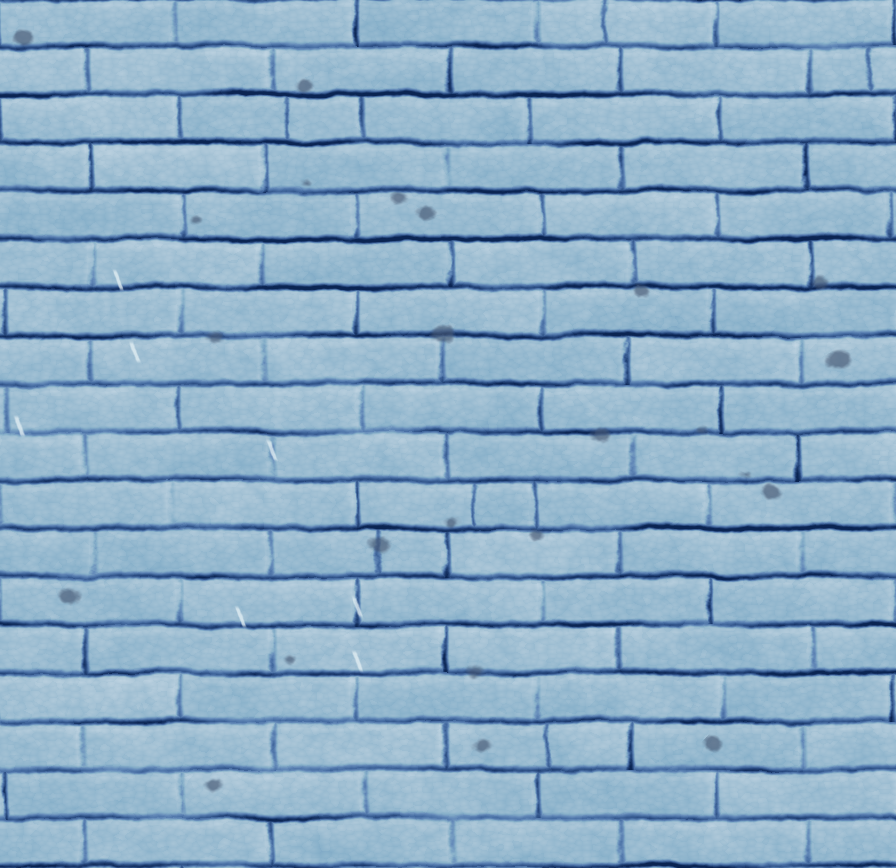
Reproduce this texture procedurally as a Shadertoy shader.

```glsl
const float COLUMNS = 5.0;
const float ROWS = 18.0;
const float BRICK_LENGTH = 3.73;    // in row heights
const float BED_ABOVE = 0.135;      // soft shadow on the brick underside
const float BED_BELOW = 0.075;      // sharper upper edge of the next brick
const float HEAD_WIDTH = 0.075;
const float BED_WANDER = 0.045;
const float HEAD_JITTER = 0.045;    // in brick lengths
const float SPLIT_CHANCE = 0.07;
const float FLECK_CHANCE = 0.085;
const float SCRATCH_CHANCE = 0.022;

const vec3 CHALK = vec3(0.78, 0.85, 0.90);
const vec3 PALE = vec3(0.66, 0.77, 0.84);
const vec3 SOFT = vec3(0.53, 0.69, 0.79);
const vec3 MID = vec3(0.40, 0.55, 0.73);
const vec3 BLUE = vec3(0.28, 0.43, 0.64);
const vec3 NAVY = vec3(0.15, 0.28, 0.49);
const vec3 INK = vec3(0.04, 0.14, 0.32);
const vec3 FLECK = vec3(0.27, 0.34, 0.45);
const vec3 SCRATCH = vec3(0.88, 0.93, 0.95);

float hash(vec2 p) {
    vec3 q = fract(vec3(p.xyx) * 0.1031);
    q += dot(q, q.yzx + 33.33);
    return fract((q.x + q.y) * q.z);
}

// Layered, bent sines, roughly -1 to 1
float waves(vec2 p) {
    float sum = 0.0, amplitude = 0.5;
    for (int i = 0; i < 5; i++) {
        sum += amplitude * sin(p.x + 1.4 * sin(p.y + 0.7 * p.x));
        p = mat2(1.5, 1.1, -1.1, 1.5) * p + 2.7;
        amplitude *= 0.6;
    }
    return sum;
}

// Cellular noise: offset to the nearest point, and its random value
vec3 nearestCell(vec2 p) {
    vec2 base = floor(p);
    vec3 best = vec3(9.0);
    for (int j = -1; j <= 1; j++)
    for (int i = -1; i <= 1; i++) {
        vec2 cell = base + vec2(i, j);
        vec2 point = cell + vec2(hash(cell + 11.3), hash(cell + 47.9));
        vec2 offset = p - point;
        if (dot(offset, offset) < dot(best.xy, best.xy))
            best = vec3(offset, hash(cell + 83.1));
    }
    return best;
}

// Paint ramp: below 0 is chalky, 5 is the deepest shadow
vec3 paint(float depth) {
    vec3 color = mix(PALE, CHALK, clamp(-depth, 0.0, 1.0));
    color = mix(color, SOFT, clamp(depth, 0.0, 1.0));
    color = mix(color, MID, clamp(depth - 1.0, 0.0, 1.0));
    color = mix(color, BLUE, clamp(depth - 2.0, 0.0, 1.0));
    color = mix(color, NAVY, clamp(depth - 3.0, 0.0, 1.0));
    return mix(color, INK, clamp(depth - 4.0, 0.0, 1.0));
}

void mainImage(out vec4 fragColor, in vec2 fragCoord) {
    vec2 uv = fragCoord / iResolution.xy;
    vec2 p = uv * vec2(COLUMNS * BRICK_LENGTH, ROWS);
    float pixel = ROWS / iResolution.y;
    float rough = waves(p * vec2(5.0, 4.0));

    // Courses and their wandering bed joints
    float y = p.y - 0.03 + BED_WANDER * waves(p * vec2(1.3, 0.8)) + 0.018 * rough;
    float row = floor(y), height = y - row;
    float bedId = floor(y + 0.5), bed = y - bedId;

    // Head joints, offset by half a brick on alternate courses
    float x = p.x / BRICK_LENGTH + 0.5 * mod(row + 1.0, 2.0);
    float headId = floor(x + 0.5);
    vec2 headKey = vec2(mod(headId, COLUMNS), row);
    float jitter = (hash(headKey + 5.7) - 0.5) * 2.0 * HEAD_JITTER;
    float head = (x - headId - jitter) * BRICK_LENGTH + 0.035 * rough;
    float brickId = mod(headId + step(0.0, head), COLUMNS);
    vec2 brickKey = vec2(brickId, row);

    // Painted face: broad tone, streaks and fine cellular grain
    vec3 grain = nearestCell(p * vec2(6.0, 9.0));
    float depth = 0.42 + 0.35 * (hash(brickKey + 23.0) - 0.5);
    depth += 0.22 * waves(p * vec2(1.1, 2.7) + row) + 0.13 * rough;
    depth += 0.45 * (length(grain.xy) - 0.45) + 0.3 * (grain.z - 0.5);
    depth += 0.35 * (0.5 - height);
    depth -= 0.35 * exp(-abs(bed + 0.15) * 14.0);

    // Bed shadow, uneven along its length
    float bedWidth = (bed > 0.0 ? BED_ABOVE : BED_BELOW) + 0.5 * pixel;
    float bedPower = 0.72 + 0.28 * waves(vec2(p.x * 0.6 + bedId * 4.1, bedId));
    bedPower += 0.3 * (hash(vec2(bedId, 3.0)) - 0.5);
    float bedShade = 1.0 - smoothstep(0.0, bedWidth, abs(bed));
    float shadow = 5.0 * clamp(bedPower, 0.3, 1.05) * bedShade;

    // Head shadow, broader at its foot, with a chalky lip beside it
    float foot = exp(-height * 7.0);
    float headWidth = HEAD_WIDTH * (1.0 + 1.1 * foot + 0.35 * rough) + 0.5 * pixel;
    float headShade = 1.0 - smoothstep(0.0, headWidth, abs(head));
    float headPower = mix(0.7, 3.6, hash(headKey + 61.0)) + foot + 0.8 * rough;
    shadow = max(shadow, headShade * max(headPower, 0.3));
    depth -= 0.4 * exp(-abs(head + 0.13) * 16.0);

    // Occasional split brick
    float split = (fract(x) - mix(0.35, 0.65, hash(brickKey + 31.0))) * BRICK_LENGTH;
    float isSplit = step(hash(vec2(mod(floor(x), COLUMNS), row) + 71.0), SPLIT_CHANCE);
    float splitShade = 1.0 - smoothstep(0.0, HEAD_WIDTH + pixel, abs(split + 0.06 * rough));
    shadow = max(shadow, 2.6 * isSplit * splitShade);
    vec3 color = paint(depth + shadow);

    // Grey flecks and short pale scratches
    vec3 spot = nearestCell(p * 0.95 + 7.0);
    float radius = mix(0.06, 0.19, fract(spot.z * 57.0));
    float spotDistance = length(spot.xy * vec2(0.8, 1.1)) + 0.05 * rough;
    float fleck = 1.0 - smoothstep(radius - 0.06, radius + 0.03 + pixel, spotDistance);
    color = mix(color, FLECK, 0.65 * fleck * step(spot.z, FLECK_CHANCE));

    float across = abs(spot.x + 0.35 * spot.y + 0.02 * rough);
    float scratch = 1.0 - smoothstep(0.015, 0.04 + pixel, across);
    scratch *= 1.0 - smoothstep(0.14, 0.24, abs(spot.y));
    color = mix(color, SCRATCH, 0.8 * scratch * step(1.0 - SCRATCH_CHANCE, spot.z));

    fragColor = vec4(color, 1.0);
}
```
